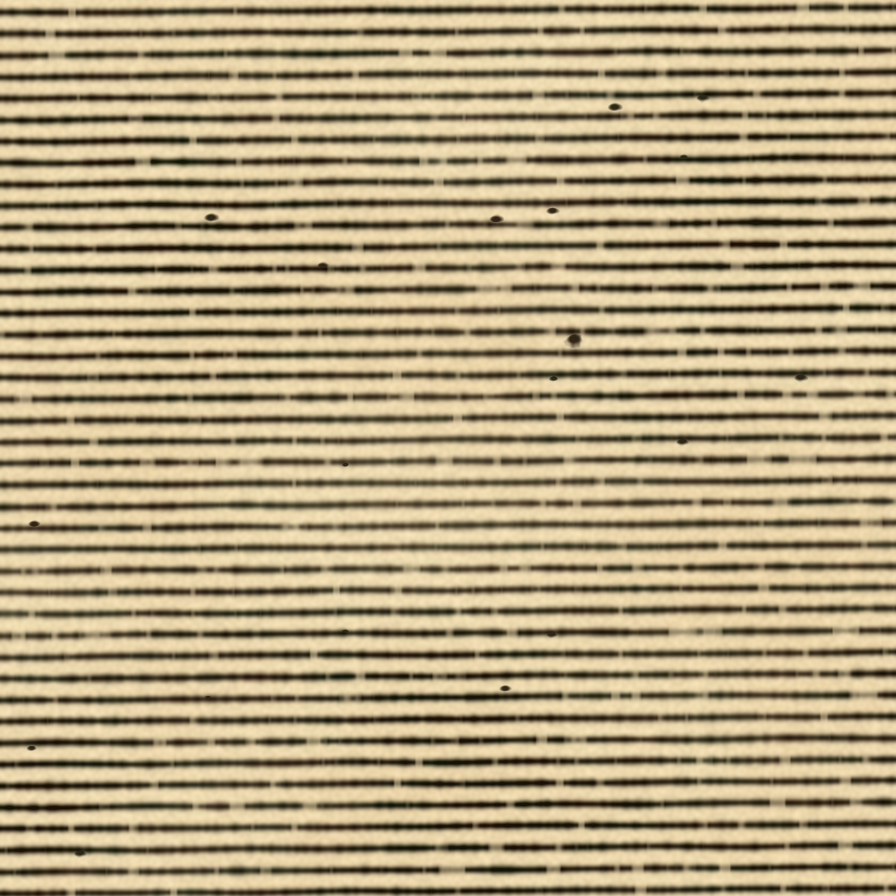
Give the GLSL for this pattern, as a WebGL 2 fragment shader.

```glsl
#version 300 es
precision highp float;
// Fine, slightly tilted rows of worn dark ink lines on cream paper.

#define ROWS 41.7          // line periods per canvas height
#define PHASE 0.11         // height of the lowest line, in periods
#define TILT 0.006         // rise of the lines from left to right
#define LINE_WIDTH 0.185   // soft half width, in periods
#define INK_STRENGTH 0.93
#define WOBBLE 0.07        // line wander, in periods
#define BREAK_RATE 44.0    // ink lumps per canvas width
#define BREAK_DEPTH 0.55   // ink lost in a break
#define GRAIN 0.045
#define SPECK_CHANCE 0.06
#define BLOT vec2(0.641, 0.622)

uniform vec2 u_resolution;
out vec4 fragColor;

const vec3 PAPER = vec3(0.935, 0.855, 0.685);
const vec3 INK = vec3(0.09, 0.07, 0.02);
const vec3 INK_TINT = vec3(0.05, -0.02, -0.01);

vec2 hash2(vec2 p) {
  vec3 q = fract(vec3(p.xyx) * vec3(0.1031, 0.1030, 0.0973));
  q += dot(q, q.yzx + 33.33);
  return fract((q.xx + q.yz) * q.zy);
}

// Slope of the noise lattice at one corner, applied to the offset
float corner(vec2 cell, vec2 offset) {
  float angle = 6.2832 * hash2(cell).x;
  return dot(vec2(cos(angle), sin(angle)), offset);
}

// Gradient noise, about -0.7 to 0.7
float noise(vec2 p) {
  vec2 i = floor(p), f = p - i;
  vec2 u = f * f * f * (f * (f * 6.0 - 15.0) + 10.0);
  vec2 e = vec2(1.0, 0.0);
  float low = mix(corner(i, f), corner(i + e, f - e), u.x);
  float high = mix(corner(i + e.yx, f - e.yx), corner(i + e.xx, f - e.xx), u.x);
  return mix(low, high, u.y);
}

// Ink coverage of the nearest line
float lineInk(vec2 p) {
  float height = (p.y - TILT * p.x) * ROWS - PHASE;
  height += WOBBLE * noise(p * vec2(9.0, 20.0) + 40.0);
  float row = floor(height + 0.5);
  float seed = row * 7.37 + 90.0;

  // Lumps, breaks and beading along the line
  float lump = noise(vec2(p.x * BREAK_RATE, seed));
  float bead = noise(vec2(p.x * 105.0, seed + 350.0));
  float gap = smoothstep(0.22, 0.5, lump + 0.35 * bead + 0.07 * (p.x - 0.5));
  float width = LINE_WIDTH * (1.0 + 0.22 * bead - 0.15 * lump);

  // Broad patches and a paler belt below the middle
  float patchy = 0.22 * noise(p * vec2(3.0, 5.0) + 15.0);
  float belt = 0.12 * exp(-pow((p.y - 0.4) / 0.12, 2.0));
  float strength = INK_STRENGTH + patchy - belt + 0.16 * bead;

  float d = (height - row) / width;
  return strength * (1.0 - BREAK_DEPTH * gap) * exp(-d * d);
}

// Soft dot with a slightly ragged rim
float dotInk(vec2 offset, float radius) {
  float rim = 1.0 + 0.5 * noise(offset * 150.0 + 60.0);
  return 1.0 - smoothstep(0.4, 1.3, length(offset) / (radius * rim));
}

// Sparse stray specks, at most one per grid cell
float speckInk(vec2 p) {
  vec2 grid = p * 15.0, cell = floor(grid);
  vec2 place = 0.2 + 0.6 * hash2(cell + 31.0);
  vec2 pick = hash2(cell + 83.0);
  vec2 offset = (grid - cell - place) / 15.0;
  return step(pick.x, SPECK_CHANCE) * dotInk(offset * vec2(0.7, 1.0), 0.003 + 0.003 * pick.y);
}

void main() {
  vec2 p = gl_FragCoord.xy / u_resolution;

  // Paper with fine grain and faint stains
  float grain = noise(p * 150.0) + 0.7 * noise(p * vec2(60.0, 85.0) + 200.0);
  float stain = noise(p * 4.0 + 70.0);
  vec3 paper = PAPER + GRAIN * grain - 0.03 * stain * vec3(0.4, 0.8, 1.0);

  // Ink drifting between brown and green black
  float hue = noise(p * vec2(12.0, 24.0) + 120.0);
  vec3 ink = INK + INK_TINT * hue;

  float cover = lineInk(p);
  cover = max(cover, 0.9 * speckInk(p));
  cover = max(cover, 0.9 * dotInk(p - BLOT, 0.009));
  fragColor = vec4(mix(paper, ink, clamp(cover, 0.0, 1.0)), 1.0);
}
```
